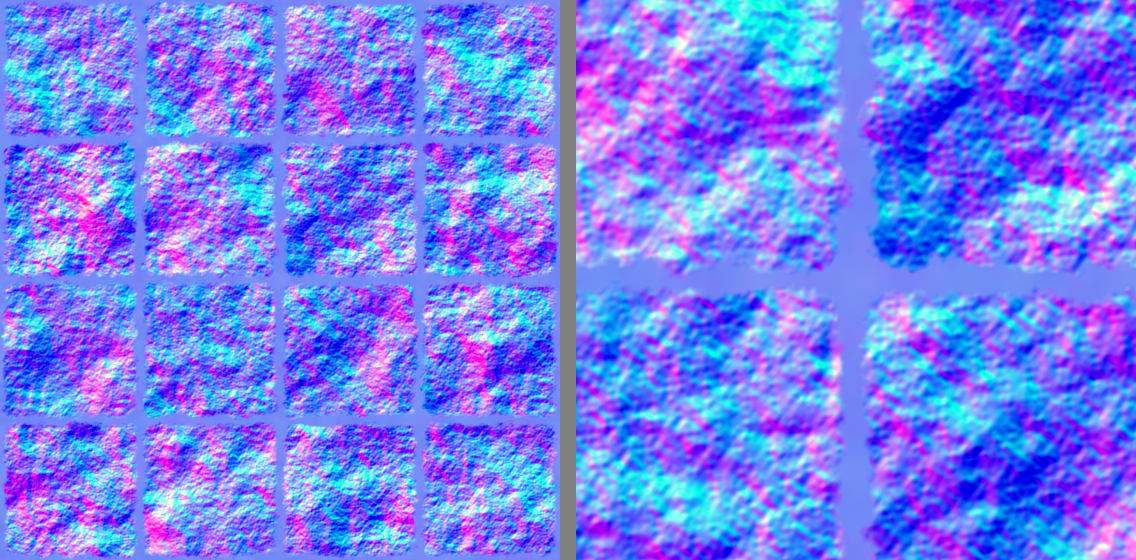
Left, the full canvas; right, a detail of the centre.
Reproduce this texture map procedurally as a Shadertoy shader.

```glsl
// Normal map of a four by four grid of rough stone tiles with flat grout.

const float TILES = 4.0;
const float HALF_SIZE = 0.461;
const float CORNER_RADIUS = 0.06;
const float RELIEF_SCALE = 2.1;
const vec3 GROUT_COLOR = vec3(0.46, 0.54, 0.965);

float hash(vec2 p) {
    return fract(sin(dot(p, vec2(127.1, 311.7))) * 43758.5453);
}

vec2 hash2(vec2 p) {
    return vec2(hash(p), hash(p + 37.0));
}

float valueNoise(vec2 p) {
    vec2 cell = floor(p);
    vec2 f = fract(p);
    vec2 u = f * f * (3.0 - 2.0 * f);
    float low = mix(hash(cell), hash(cell + vec2(1.0, 0.0)), u.x);
    float high = mix(hash(cell + vec2(0.0, 1.0)), hash(cell + 1.0), u.x);
    return mix(low, high, u.y);
}

// Octaves are turned against each other to hide the noise lattice.
float fbm(vec2 p, int octaves, float gain) {
    const mat2 turn = mat2(0.8, 0.6, -0.6, 0.8);
    float sum = 0.0;
    float amplitude = 0.5;
    for (int i = 0; i < octaves; i++) {
        sum += amplitude * (valueNoise(p) - 0.5);
        p = turn * p * 2.0 + 5.3;
        amplitude *= gain;
    }
    return sum;
}

float stoneHeight(vec2 p) {
    const mat2 tilt = mat2(0.85, 0.53, -0.53, 0.85);
    return fbm(tilt * p * RELIEF_SCALE, 6, 0.51);
}

vec2 stoneSlope(vec2 p, float stepSize) {
    vec2 e = vec2(stepSize, 0.0);
    float dx = stoneHeight(p + e.xy) - stoneHeight(p - e.xy);
    float dy = stoneHeight(p + e.yx) - stoneHeight(p - e.yx);
    return vec2(-dx, dy) / (2.0 * stepSize);
}

float roundedBox(vec2 p, float halfSize, float radius) {
    vec2 q = abs(p) - halfSize + radius;
    return length(max(q, 0.0)) + min(max(q.x, q.y), 0.0) - radius;
}

// Slopes go to red and green; steep facets lose a little blue.
vec3 encodeSlope(vec2 slope) {
    return vec3(vec2(0.495, 0.505) + slope, 0.985 - 0.13 * dot(slope, slope));
}

void mainImage(out vec4 fragColor, in vec2 fragCoord) {
    vec2 grid = fragCoord / iResolution.xy * TILES;
    vec2 tile = floor(grid);
    vec2 local = fract(grid) - 0.5;
    vec2 stonePos = local + 20.0 * hash2(tile + 3.0);

    // Crumbled tile outline
    float chips = 0.08 * fbm(stonePos * 10.0, 4, 0.72);
    float edge = roundedBox(local, HALF_SIZE, CORNER_RADIUS) + chips;
    float softness = 0.016 + TILES / iResolution.y;
    float stoneMask = 1.0 - smoothstep(-softness, softness, edge);

    // Rough stone, each tile cut from its own patch of relief
    float roughness = mix(0.235, 0.285, hash(tile + 11.0));
    vec3 stone = encodeSlope(stoneSlope(stonePos, 0.0035) * roughness);

    // Nearly flat grout with faint mottling
    vec2 mottling = vec2(fbm(grid * 9.0, 3, 0.6), fbm(grid * 9.0 + 40.0, 3, 0.6));
    vec3 grout = GROUT_COLOR + vec3(0.12 * mottling, 0.0);

    fragColor = vec4(clamp(mix(grout, stone, stoneMask), 0.0, 1.0), 1.0);
}
```
